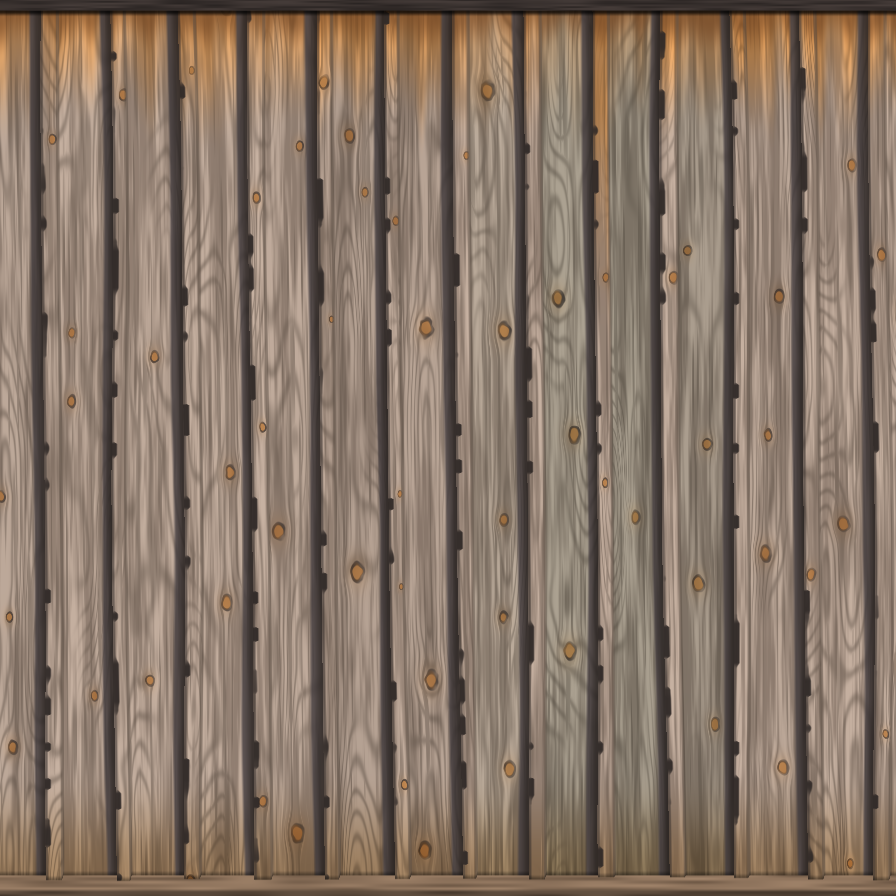
Write a WebGL 2 fragment shader that draws this texture.

```glsl
#version 300 es
precision highp float;
// Weathered board-and-batten timber wall with knots, rust-orange top stain and rails.
#define REPEATS 13.0
#define PHASE 0.58
#define LEAN 0.12
#define BATTEN_WIDTH 0.23
#define SHADOW_START 0.85
#define KNOTS 5
#define GRAIN_CONTRAST 0.42
#define STAINED_BATTEN 8.0
#define RAIL_TOP 0.987
#define RAIL_BOTTOM 0.023

uniform vec2 u_resolution;
out vec4 fragColor;

const vec3 PALE = vec3(0.74, 0.66, 0.60);
const vec3 WEATHERED = vec3(0.55, 0.48, 0.43);
const vec3 DARK_GRAIN = vec3(0.35, 0.30, 0.26);
const vec3 SHADE = vec3(0.22, 0.19, 0.18);
const vec3 ORANGE = vec3(0.79, 0.54, 0.29);
const vec3 RUST = vec3(0.45, 0.27, 0.13);

float hash(vec2 p) {
    vec3 q = fract(p.xyx * 0.1031);
    q += dot(q, q.yzx + 33.33);
    return fract((q.x + q.y) * q.z);
}

float noise(vec2 p) {
    vec2 c = floor(p), f = fract(p);
    f = f * f * (3.0 - 2.0 * f);
    return mix(mix(hash(c), hash(c + vec2(1, 0)), f.x),
               mix(hash(c + vec2(0, 1)), hash(c + vec2(1, 1)), f.x), f.y);
}

// Wood in board units; knots sit between lanes.x and lanes.y and bend the grain.
vec3 wood(vec2 p, float seed, vec2 lanes, float chance, float size) {
    float g = p.x, disc = 0.0, rim = 0.0, halo = 0.0;
    for (int i = 0; i < KNOTS; i++) {
        vec2 key = vec2(seed, float(i) * 7.3 + 2.0);
        float present = step(hash(key), chance);
        float r = size * mix(0.55, 1.15, hash(key + 37.0));
        vec2 d = p - vec2(mix(lanes.x, lanes.y, hash(key + 11.0)),
                          (float(i) + hash(key + 23.0)) * REPEATS / float(KNOTS));
        float bend = present * exp(-dot(d * vec2(0.33, 0.13), d) / (r * r));
        g -= d.x * bend * 0.9;
        halo = max(halo, bend);
        float e = length(d * vec2(1.0, 0.68)) / r + 0.3 * (noise(p * 14.0) - 0.5);
        disc = max(disc, present * (1.0 - smoothstep(0.75, 1.1, e)));
        rim = max(rim, present * (1.0 - smoothstep(0.08, 0.32, abs(e - 0.9 - 0.15 * d.x / r))));
    }
    // Long streaks, fine fibres and curved growth rings
    vec2 q = vec2(g, p.y) + seed * vec2(3.7, 9.1);
    float streak = 0.45 * noise(q * vec2(8.0, 0.4)) + 0.3 * noise(q * vec2(23.0, 0.8))
                 + 0.25 * noise(q * vec2(47.0, 2.2));
    float figure = noise(q * vec2(2.6, 0.38)) * 9.0 + g * 3.0 + 0.4 * noise(q * vec2(5.0, 2.0));
    float ring = pow(0.5 + 0.5 * cos(6.2832 * figure), 3.0);
    float patches = noise(q * vec2(1.4, 0.55));
    float fibre = smoothstep(0.58, 0.9, noise(q * vec2(31.0, 0.7) + 40.0));
    vec3 c = mix(WEATHERED, PALE, smoothstep(0.3, 0.74, streak + 0.2 * (patches - 0.5)));
    c = mix(c, DARK_GRAIN, GRAIN_CONTRAST * max(ring * smoothstep(0.2, 0.7, patches), fibre));
    // Knots: warm heart, dark broken rim
    c = mix(c, c * vec3(1.06, 0.96, 0.82), halo * 0.6);
    c = mix(c, mix(RUST, ORANGE, 0.35 + 0.6 * streak), disc * 0.8);
    return mix(c, SHADE, rim * (0.25 + 0.55 * noise(p * 9.0)));
}

void main() {
    vec2 uv = gl_FragCoord.xy / u_resolution;
    float px = REPEATS / u_resolution.x, py = 1.0 / u_resolution.y;
    // Leaning, slightly crooked strips
    float u = uv.x * REPEATS - PHASE - LEAN * (1.0 - uv.y);
    u += 0.11 * (noise(vec2(u * 0.9 + 30.0, uv.y * 2.5)) - 0.5);
    float id = floor(u), f = fract(u), seed = id + 20.0;
    vec2 p = vec2(f, uv.y * REPEATS);
    float width = BATTEN_WIDTH + 0.05 * (hash(vec2(seed, 3.0)) - 0.5);
    float isBatten = 1.0 - smoothstep(width - px, width + px, f);
    float silver = 1.0 - smoothstep(0.6, 2.6, abs(id - STAINED_BATTEN + 0.4));
    vec3 board = wood(p, seed, vec2(0.36, 0.76), 0.62, 0.085);
    board *= mix(vec3(1.0), vec3(0.90, 0.95, 0.94), silver) * (0.94 + 0.12 * hash(vec2(seed, 8.0)));
    vec3 batten = wood(p, seed + 50.0, vec2(0.08, 0.18), 0.3, 0.06) * 1.03;
    vec3 col = mix(board, batten, isBatten);

    // Orange stain below the top rail, ochre damp at the foot
    float ragged = noise(vec2(u * 7.0 + 90.0, uv.y * 5.0)) - 0.5;
    float stain = smoothstep(0.85, 0.985, uv.y + 0.07 * ragged) * (0.7 + 0.3 * hash(vec2(seed, 5.0)));
    stain *= mix(0.95, 0.5, silver * (1.0 - isBatten));
    float resin = step(abs(id - STAINED_BATTEN), 0.5) * isBatten * smoothstep(0.55, 0.9, uv.y + 0.25 * ragged);
    float light = dot(col, vec3(0.59));
    col = mix(col, ORANGE * light, max(stain, resin * 0.8));
    col = mix(col, RUST, 0.65 * smoothstep(0.945, 0.99, uv.y + 0.03 * ragged));
    col *= mix(vec3(0.88, 0.80, 0.66), vec3(1.02), smoothstep(0.02, 0.14, uv.y));

    // Batten edges, chips, and the shadow to the left of each batten
    float seam = 1.0 - smoothstep(0.012, 0.012 + 1.5 * px, abs(f - width));
    col = mix(col, DARK_GRAIN, seam * 0.5);
    float chips = smoothstep(0.68, 0.82, noise(vec2(seed * 7.0, uv.y * 48.0)));
    float side = 1.0 - smoothstep(0.018, 0.035 + px, f - 0.045 * chips);
    col = mix(col, SHADE * 0.85, side * (0.55 + 0.4 * chips));
    float start = SHADOW_START + 0.05 * (noise(vec2(seed, uv.y * 5.0)) - 0.5);
    vec3 gloom = mix(SHADE * 1.35 + vec3(0.0, 0.01, 0.025), SHADE * 0.8, smoothstep(start, 1.0, f));
    col = mix(col, gloom * (0.75 + 0.3 * light), 0.92 * smoothstep(start - 0.025, start + 0.025, f));

    // Bottom rail: lit ledge with battens overlapping it
    vec3 rail = mix(DARK_GRAIN, PALE * 0.92, noise(uv * vec2(18.0, 260.0)) * 0.6 + 0.25);
    rail *= vec3(1.0, 0.92, 0.82) * mix(0.62, 1.0, smoothstep(0.004, 0.009, uv.y));
    float foot = mix(RAIL_BOTTOM, 0.016 + 0.005 * hash(vec2(seed, 9.0)), isBatten);
    col *= mix(0.65, 1.0, smoothstep(0.0, 0.006, uv.y - foot));
    col = mix(rail, col, smoothstep(foot - py, foot + py, uv.y));
    // Top rail in shade, with a dark gap under it
    col *= 1.0 - 0.75 * smoothstep(RAIL_TOP - 0.006, RAIL_TOP, uv.y);
    vec3 cap = SHADE * (0.75 + 0.5 * noise(uv * vec2(25.0, 500.0)));
    fragColor = vec4(mix(col, cap, smoothstep(RAIL_TOP, RAIL_TOP + 2.0 * py, uv.y)), 1.0);
}
```
